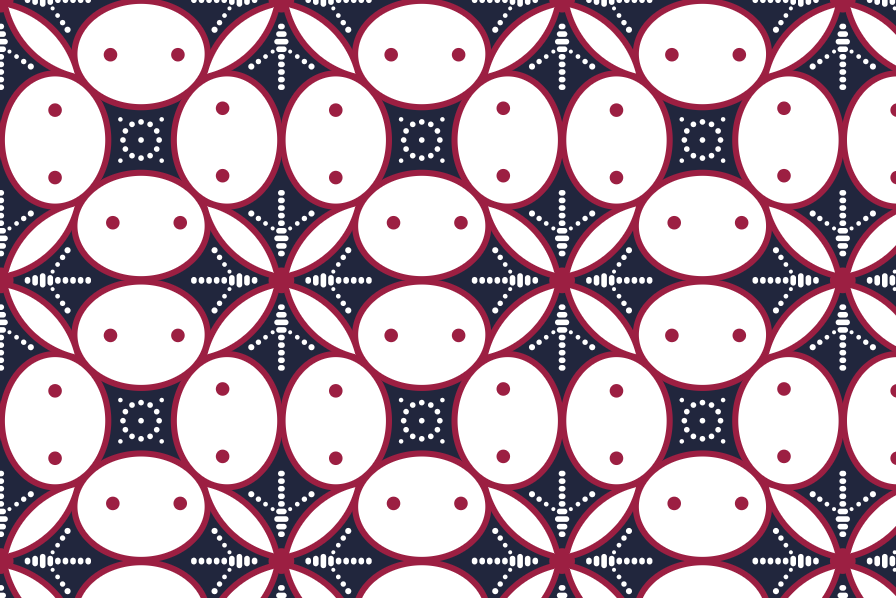
This pattern is drawn by a Shadertoy shader. Its source:

```glsl
// Wax-print tiling: four dotted ovals ring a beaded square in each tile,
// four-petal stars sit on the tile corners, beaded arrows fill the gaps.
// Each part is a distance function, folded by symmetry and layered in order.

const vec3 NAVY = vec3(0.13, 0.15, 0.24);
const vec3 RED = vec3(0.61, 0.12, 0.26);
const vec3 WHITE = vec3(1.0);

// Lengths are in design units; the canvas is CANVAS_WIDTH units wide.
const float CANVAS_WIDTH = 768.0;
const float TILE = 240.6;
const vec2 ORIGIN = vec2(0.6, -0.3);       // first star, from the top left

const vec2 OVAL_RADII = vec2(54.5, 43.0);  // along, across
const float OVAL_OFFSET = 73.7;
const float OUTLINE = 5.2;
const float EYE_GAP = 28.9;
const float EYE_RADIUS = 5.8;
// Hand-placed drift of the eyes in each oval: along, across
const vec2 DRIFT_TOP = vec2(2.7, 0.6);
const vec2 DRIFT_BOTTOM = vec2(4.7, -2.8);
const vec2 DRIFT_LEFT = vec2(3.3, 0.0);
const vec2 DRIFT_RIGHT = vec2(1.7, -3.8);

const float PETAL_CENTER = 49.5;
const vec2 PETAL_HALF = vec2(40.0, 11.0);
const float HUB_RADIUS = 11.0;

const float RING_BEADS = 12.0;
const float RING_RADIUS = 15.5;
const float CORNER_BEAD = 17.7;
const float BEAD = 2.4;
const float SPINE_START = 23.0;
const float SPINE_STEP = 6.5;
const float SPINE_LAST = 8.0;
const vec2 WING_START = vec2(44.5, 7.5);
const vec2 WING_END = vec2(57.3, 25.8);
const int WING_BEADS = 4;

float ellipseDistance(vec2 p, vec2 r) {
    float k = length(p / r);
    return k * (k - 1.0) / max(length(p / (r * r)), 1e-5);
}

// Lens of two arcs; its offset curves keep pointed tips
float lensDistance(vec2 p, vec2 halfSize) {
    float radius = dot(halfSize, halfSize) / (2.0 * halfSize.y);
    return length(vec2(p.x, abs(p.y) + radius - halfSize.y)) - radius;
}

// Dotted ring with a centre bead and four corner beads
float rosetteDistance(vec2 p) {
    float sector = 6.2831853 / RING_BEADS;
    float angle = atan(p.y, p.x + 1e-5);
    angle -= sector * round(angle / sector);
    vec2 folded = length(p) * vec2(cos(angle), sin(angle));
    float d = length(folded - vec2(RING_RADIUS, 0.0)) - BEAD;
    d = min(d, length(p) - BEAD);
    return min(d, length(abs(p) - CORNER_BEAD) - 0.8 * BEAD);
}

// Beaded spine with a tall crossbar, and wings swept outward
float arrowDistance(vec2 p) {
    float i = clamp(round((p.x - SPINE_START) / SPINE_STEP), 0.0, SPINE_LAST);
    float stretch = 0.5 + 3.2 * max(0.0, 1.0 - abs(i - 2.0) / 2.0);
    vec2 q = vec2(p.x - SPINE_START - i * SPINE_STEP, max(p.y - stretch, 0.0));
    float d = length(q) - BEAD;
    for (int k = 0; k < WING_BEADS; k++) {
        float t = float(k) / float(WING_BEADS - 1);
        d = min(d, length(p - mix(WING_START, WING_END, t)) - mix(1.7, 2.6, t));
    }
    return d;
}

void mainImage(out vec4 fragColor, in vec2 fragCoord) {
    float pixel = CANVAS_WIDTH / iResolution.x;
    vec2 p = vec2(fragCoord.x, iResolution.y - fragCoord.y) * pixel - ORIGIN;
    vec2 cell = mod(p, TILE) - 0.5 * TILE;
    vec2 star = abs(p - TILE * round(p / TILE));
    #define COVER(d) clamp(0.5 - (d) / pixel, 0.0, 1.0)

    // Beadwork on the ground
    vec2 arm = star.x > star.y ? star : star.yx;
    float beads = min(rosetteDistance(cell), arrowDistance(arm));
    vec3 color = mix(NAVY, WHITE, COVER(beads));

    // Star petals along the diagonals
    vec2 diagonal = vec2(star.x + star.y, star.x - star.y) * 0.70710678;
    float petal = lensDistance(diagonal - vec2(PETAL_CENTER, 0.0), PETAL_HALF);
    float petalEdge = min(petal - OUTLINE, length(star) - HUB_RADIUS);
    color = mix(color, RED, COVER(petalEdge));
    color = mix(color, WHITE, COVER(petal));

    // Oval on the nearest side of the tile: x runs along it, y across
    bool upright = abs(cell.x) > abs(cell.y);
    vec2 oval = upright ? cell.yx : cell;
    bool far = oval.y > 0.0;
    oval.y -= far ? OVAL_OFFSET : -OVAL_OFFSET;
    float body = ellipseDistance(oval, OVAL_RADII);
    color = mix(color, RED, COVER(body - OUTLINE));
    color = mix(color, WHITE, COVER(body));

    // Pair of eyes in the oval
    vec2 drift = upright ? (far ? DRIFT_RIGHT : DRIFT_LEFT)
                         : (far ? DRIFT_BOTTOM : DRIFT_TOP);
    vec2 eye = oval - drift;
    eye.x = abs(eye.x) - EYE_GAP;
    color = mix(color, RED, COVER(length(eye) - EYE_RADIUS));

    fragColor = vec4(color, 1.0);
}
```
